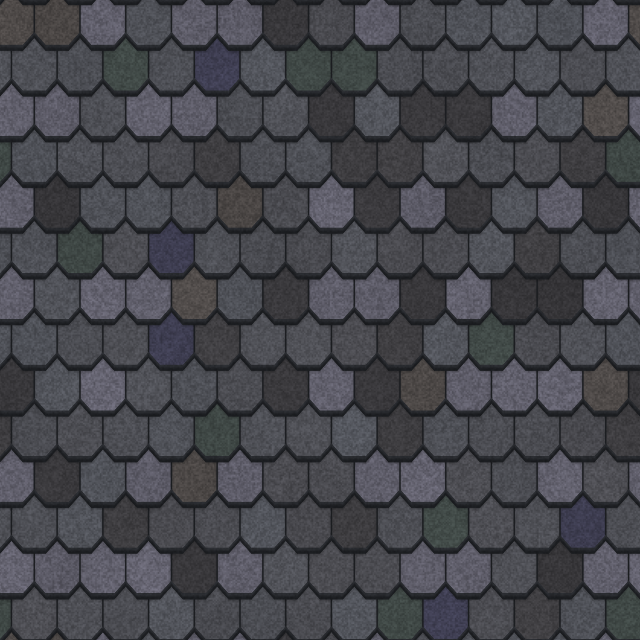
This texture is drawn by a three.js fragment shader. Its source:

```glsl
varying vec2 vUv;

const float REPEATS = 14.0;      // shingles across and rows down
const float ROW_SHIFT = 0.02;    // height of the butt edge in its row
const float CLIP_START = 0.25;   // half width of the flat butt edge
const float CLIP_RISE = 0.28;    // height of the clipped corners
const float BAND_WIDTH = 0.135;  // thick edge and shadow under a row
const float SEAM_HALF = 0.017;
const float SOFT = 0.016;

const vec3 MID_GREY = vec3(0.290, 0.290, 0.310);
const vec3 BLUE_GREY = vec3(0.315, 0.325, 0.352);
const vec3 LILAC = vec3(0.375, 0.370, 0.418);
const vec3 CHARCOAL = vec3(0.222, 0.218, 0.230);
const vec3 BROWN = vec3(0.305, 0.287, 0.280);
const vec3 GREEN = vec3(0.245, 0.278, 0.268);
const vec3 INDIGO = vec3(0.245, 0.243, 0.320);
const vec3 BUTT_EDGE = vec3(0.160, 0.168, 0.185);
const vec3 SHADOW = vec3(0.105, 0.112, 0.125);

float hash(vec2 p) {
  vec3 q = fract(p.xyx * vec3(0.1031, 0.1030, 0.0973));
  q += dot(q, q.yzx + 33.33);
  return fract((q.x + q.y) * q.z);
}

float wrapIndex(float i, float period) {
  return floor(mod(i + 0.5, period));
}

float latticeHash(vec2 cell, float period) {
  return hash(vec2(wrapIndex(cell.x, period), wrapIndex(cell.y, period)) + period);
}

// Value noise that wraps over the unit square
float wrapNoise(vec2 uv, float period) {
  vec2 p = uv * period;
  vec2 cell = floor(p);
  vec2 t = fract(p);
  t = t * t * (3.0 - 2.0 * t);
  float low = mix(latticeHash(cell, period), latticeHash(cell + vec2(1.0, 0.0), period), t.x);
  float high = mix(latticeHash(cell + vec2(0.0, 1.0), period), latticeHash(cell + 1.0, period), t.x);
  return mix(low, high, t.y);
}

// Position along a row, where whole numbers are seams
float alongRow(float x, float row) {
  return x - 0.25 - 0.5 * mod(row, 2.0);
}

// Height of the clipped lower edge above the row base
float buttProfile(float x, float row) {
  float offset = abs(fract(alongRow(x, row)) - 0.5);
  return CLIP_RISE * max(offset - CLIP_START, 0.0) / (0.5 - CLIP_START);
}

// Odd rows mix pale, dark and brown; even rows mix grey, green and indigo
vec3 shingleColor(vec2 id) {
  float pick = hash(id + 3.7);
  float tone = hash(id + 41.3);
  vec3 color = mix(MID_GREY, BLUE_GREY, tone);
  if (mod(id.y, 2.0) > 0.5) {
    color = mix(color, LILAC, step(0.62, pick));
    color = mix(color, CHARCOAL, step(pick, 0.17));
    color = mix(color, BROWN, step(0.17, pick) * step(pick, 0.27));
  } else {
    color = mix(color, GREEN, step(0.91, pick));
    color = mix(color, INDIGO, step(pick, 0.06));
    color = mix(color, CHARCOAL + 0.025, step(0.06, pick) * step(pick, 0.16));
  }
  return color * (0.96 + 0.08 * hash(id + 77.1));
}

// Granules and broad stains
float surfaceWear(vec2 uv) {
  float granules = 0.6 * wrapNoise(uv, 420.0) + 0.4 * wrapNoise(uv, 230.0) - 0.5;
  float stains = wrapNoise(uv, 9.0) + 0.5 * wrapNoise(uv, 34.0) - 0.75;
  return 1.0 + 0.42 * granules + 0.07 * stains;
}

vec3 drawRow(vec2 p, float row, float wear) {
  float along = alongRow(p.x, row);
  vec2 id = vec2(wrapIndex(floor(along), REPEATS), wrapIndex(row, REPEATS));
  vec3 color = shingleColor(id) * wear;

  // Seam between neighbours
  float seamDistance = 0.5 - abs(fract(along) - 0.5);
  color *= mix(0.93, 1.0, smoothstep(0.0, 0.09, seamDistance));
  color = mix(SHADOW, color, smoothstep(SEAM_HALF - SOFT, SEAM_HALF + SOFT, seamDistance));

  // Thick edge of the row above and the shade it casts
  float gap = row + 1.0 + buttProfile(p.x, row + 1.0) - p.y;
  color *= mix(0.86, 1.0, smoothstep(BAND_WIDTH, BAND_WIDTH + 0.08, gap));
  vec3 band = mix(BUTT_EDGE, SHADOW, smoothstep(0.02, 0.10, gap)) * mix(1.0, wear, 0.8);
  return mix(band, color, smoothstep(BAND_WIDTH - SOFT, BAND_WIDTH + SOFT, gap));
}

void main() {
  vec2 p = vUv * REPEATS - vec2(0.0, ROW_SHIFT);
  float row = floor(p.y);
  float wear = surfaceWear(vUv);
  float rise = p.y - row - buttProfile(p.x, row);
  vec3 below = drawRow(p, row - 1.0, wear);
  vec3 above = drawRow(p, row, wear);
  gl_FragColor = vec4(mix(below, above, smoothstep(-SOFT, SOFT, rise)), 1.0);
}
```
